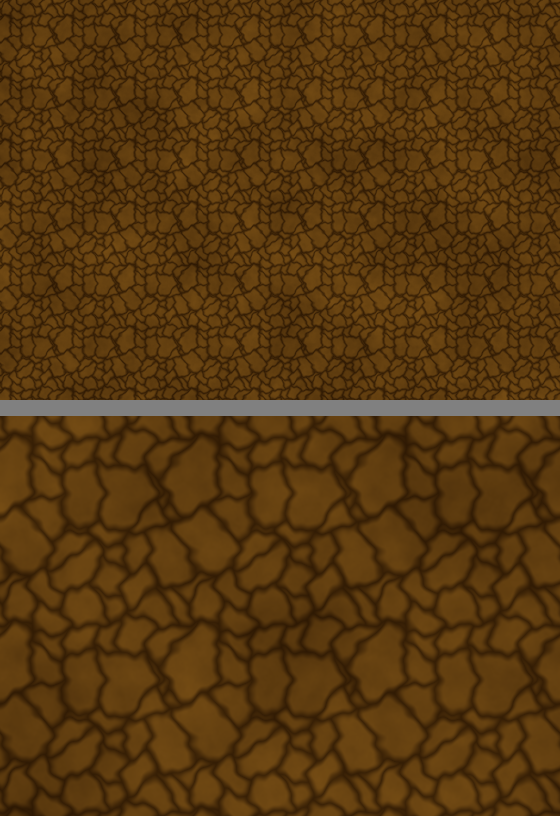
Top, the full canvas; bottom, a detail of the centre.
Reproduce this texture procedurally as a WebGL 2 fragment shader.

```glsl
#version 300 es
precision highp float;
// Brown cobbled stone: a repeating tile of rounded stones with dark soft joints and cloudy stains.

uniform vec2 u_resolution;
out vec4 fragColor;

const vec3  DARK = vec3(0.17, 0.09, 0.01);
const vec3  LIGHT = vec3(0.46, 0.30, 0.08);
const float TILES_ACROSS = 9.0;    // tile repeats over the canvas width
const float CELLS = 6.0;           // stone sites along one tile side
const float JITTER = 0.85;         // scatter of the sites
const float SIZE_SPREAD = 1.15;    // how far big stones push out small ones
const float ROUNDING = 20.0;       // higher gives sharper stone corners
const float JOINT_WIDTH = 0.22;    // in cells
const float JOINT_TONE = 0.09;
const float STONE_TONE = 0.75;
const float STAIN = 0.50;          // broad cloudy patches
const float MOTTLE = 0.26;         // blotches inside the stones
const float STONE_VARIATION = 0.07;
const float TAU = 6.2831853;

vec3 hash3(vec2 p) {
    vec3 q = fract(vec3(p.xyx) * vec3(0.1031, 0.1030, 0.0973));
    q += dot(q, q.yxz + 33.33);
    return fract((q.xxy + q.yzz) * q.zyx);
}

float valueNoise(vec2 p) {
    vec2 i = floor(p), f = fract(p);
    f = f * f * (3.0 - 2.0 * f);
    float low = mix(hash3(i).x, hash3(i + vec2(1, 0)).x, f.x);
    float high = mix(hash3(i + vec2(0, 1)).x, hash3(i + vec2(1, 1)).x, f.x);
    return mix(low, high, f.y);
}

// Layered noise centred on zero
float clouds(vec2 p) {
    float sum = 0.0, amplitude = 0.5;
    for (int i = 0; i < 4; i++) {
        sum += amplitude * (valueNoise(p) - 0.5);
        p = mat2(1.6, 1.2, -1.2, 1.6) * p + 37.0;
        amplitude *= 0.55;
    }
    return sum;
}

// Site position in xy, size weight in z, random shade in w; wraps at the tile edge
vec4 stoneSite(vec2 cell) {
    vec2 wrapped = mod(cell, CELLS);
    vec3 h = hash3(wrapped + 11.0);
    float shade = hash3(wrapped + 71.0).x;
    return vec4(cell + 0.5 + JITTER * (h.xy - 0.5), SIZE_SPREAD * h.z * h.z * h.z, shade);
}

// Weighted cellular pattern: distance to the joint in x, stone shade in y
vec2 stones(vec2 p) {
    vec2 base = floor(p);
    vec4 nearest = vec4(0.0);
    float best = 1e5;
    for (int y = -2; y <= 2; y++)
    for (int x = -2; x <= 2; x++) {
        vec4 site = stoneSite(base + vec2(x, y));
        vec2 d = p - site.xy;
        float power = dot(d, d) - site.z;
        if (power < best) { best = power; nearest = site; }
    }
    float sum = 0.0;
    for (int y = -3; y <= 3; y++)
    for (int x = -3; x <= 3; x++) {
        vec4 site = stoneSite(base + vec2(x, y));
        float gap = length(site.xy - nearest.xy);
        if (gap < 0.001) continue;
        vec2 d = p - site.xy;
        float edge = (dot(d, d) - site.z - best) / (2.0 * gap);
        sum += exp(-ROUNDING * edge);
    }
    return vec2(-log(max(sum, 1e-9)) / ROUNDING, nearest.w);
}

void main() {
    vec2 uv = gl_FragCoord.xy / u_resolution.x * TILES_ACROSS;
    vec2 p = uv * CELLS;

    // Wavy outlines that still repeat with the tile
    p += 0.13 * sin(TAU * 3.0 * uv.yx + vec2(0.7, 2.1));
    p += 0.06 * sin(TAU * 7.0 * uv.yx + vec2(4.0, 1.3));
    p += 0.025 * sin(TAU * 13.0 * uv.yx + vec2(2.6, 5.2));

    // Stones and joints
    vec2 stone = stones(p);
    float body = smoothstep(-0.06, JOINT_WIDTH, stone.x);
    float tone = mix(JOINT_TONE, STONE_TONE, body);
    tone += STONE_VARIATION * (stone.y - 0.5) * body;

    // Stains across the canvas and mottling on the stones
    tone += STAIN * clouds(uv * 1.3 + 5.0) * mix(0.5, 1.0, body);
    tone += MOTTLE * clouds(uv * 9.0 + 19.0) * mix(0.4, 1.0, body);

    fragColor = vec4(mix(DARK, LIGHT, clamp(tone, 0.0, 1.1)), 1.0);
}
```
